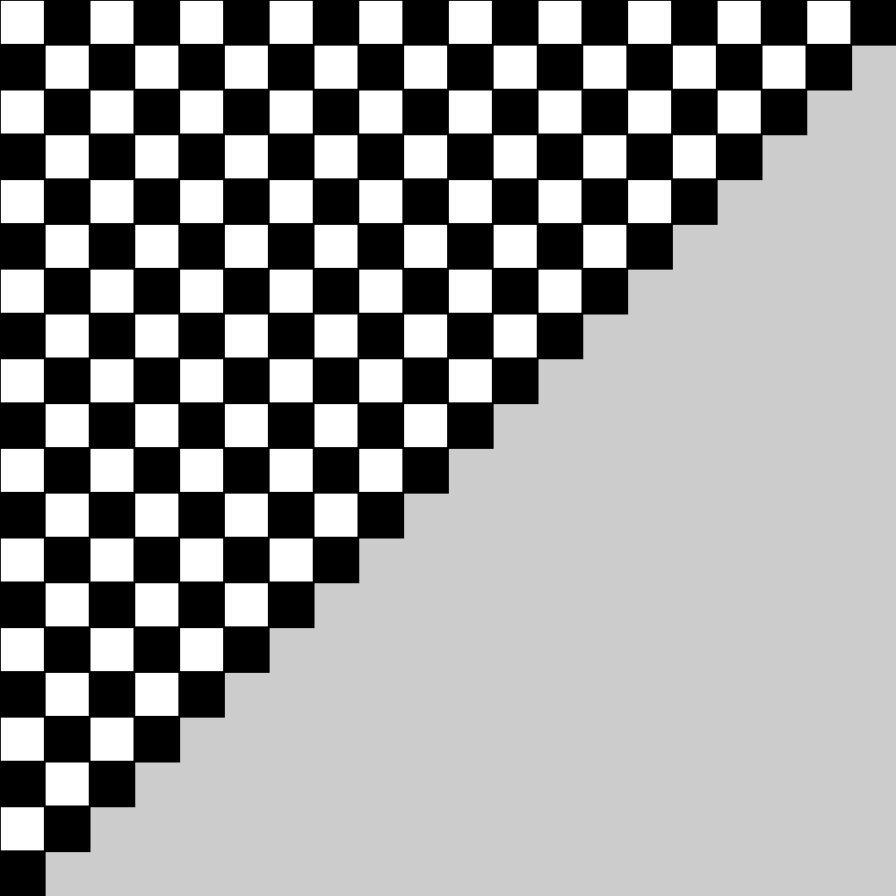
Write a Shadertoy shader that draws this pattern.

```glsl
// A staircase triangle of outlined black and white checks on plain grey.
// Each sample finds its grid cell, tests it against the rising diagonal and
// picks fill or outline; a small grid of samples smooths the edges.

const float CELLS = 20.0;               // cells along each side
const float HALF_LINE = 0.5 / 512.0;    // half the outline width, canvas units
const int SAMPLES = 8;                  // samples per axis within a pixel

const vec3 GREY = vec3(0.8);
const vec3 BLACK = vec3(0.0);
const vec3 WHITE = vec3(1.0);

// True where the cell lies on or above the rising diagonal
bool aboveDiagonal(vec2 cell) {
    return cell.x <= cell.y;
}

// Distance from a point to the nearest grid line, in cell units
float gridDistance(vec2 gridPoint) {
    vec2 toLine = 0.5 - abs(fract(gridPoint) - 0.5);
    return min(toLine.x, toLine.y);
}

// Alternating fill, black along the diagonal itself
vec3 checkColor(vec2 cell) {
    return mod(cell.x + cell.y, 2.0) < 0.5 ? BLACK : WHITE;
}

vec3 staircaseColor(vec2 uv, float cells, float halfLine) {
    vec2 gridPoint = uv * cells;
    float border = halfLine * cells;

    // The outline widens the staircase towards the lower right
    vec2 widened = gridPoint + vec2(-border, border);
    if (!aboveDiagonal(floor(widened))) return GREY;

    if (gridDistance(gridPoint) < border) return BLACK;
    return checkColor(floor(gridPoint));
}

void mainImage(out vec4 fragColor, in vec2 fragCoord) {
    vec3 total = vec3(0.0);

    // Average an even grid of samples over the pixel
    for (int y = 0; y < SAMPLES; y++) {
        for (int x = 0; x < SAMPLES; x++) {
            vec2 offset = (vec2(x, y) + 0.5) / float(SAMPLES) - 0.5;
            vec2 uv = (fragCoord + offset) / iResolution.xy;
            total += staircaseColor(uv, CELLS, HALF_LINE);
        }
    }

    fragColor = vec4(total / float(SAMPLES * SAMPLES), 1.0);
}
```
